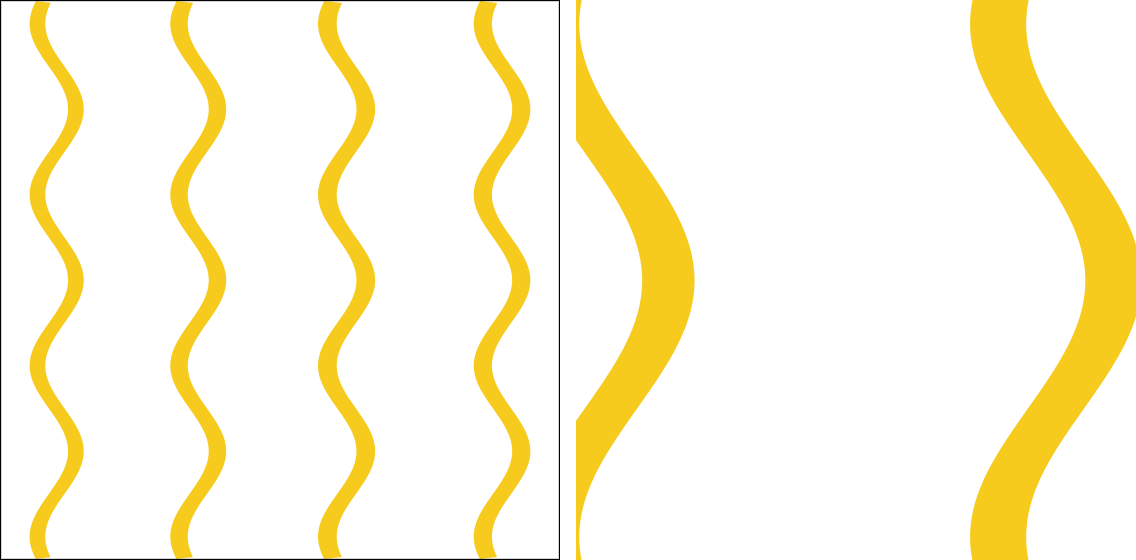
Left: the whole. Right: its middle third, enlarged.
This pattern is drawn by a WebGL 2 fragment shader. Its source:

```glsl
#version 300 es
precision highp float;

uniform vec2 u_resolution;
out vec4 fragColor;

const float TAU = 6.2831853;
const vec3 PAPER = vec3(1.0);
const vec3 YELLOW = vec3(0.965, 0.796, 0.114);
const vec3 INK = vec3(0.01);

const int WAVE_COUNT = 4;
const vec4 WAVE_CENTER = vec4(0.1012, 0.3540, 0.6189, 0.8965);
const vec4 WAVE_WIDTH = vec4(0.0280, 0.0312, 0.0334, 0.0325);
const float AMPLITUDE = 0.0343;
const float PERIOD = 0.3053;
const float LOWEST_CREST = 0.0417;  // height of the first leftward bend
const float END_GAP = 0.0035;       // mean gap between ribbon ends and canvas
const float END_SLANT = 0.11;
const float FRAME_WIDTH = 0.0021;

// Coverage of a shape from its signed distance, one pixel soft.
float coverage(float dist, float pixel) {
    return clamp(0.5 - dist / pixel, 0.0, 1.0);
}

// Signed distance to a vertical sine ribbon with slanted ends.
float ribbonDistance(vec2 p, float center, float width) {
    float phase = TAU * (p.y - LOWEST_CREST) / PERIOD;
    float slope = AMPLITUDE * TAU / PERIOD * sin(phase);
    float offset = p.x - center + AMPLITUDE * cos(phase);
    float side = (abs(offset) - 0.5 * width) / sqrt(1.0 + slope * slope);
    float endDistance = min(p.y, 1.0 - p.y);
    float cap = END_GAP + END_SLANT * offset - endDistance;
    return max(side, cap);
}

void main() {
    vec2 p = gl_FragCoord.xy / u_resolution;
    float pixel = 1.0 / min(u_resolution.x, u_resolution.y);

    // Ribbons
    float ribbons = 0.0;
    for (int i = 0; i < WAVE_COUNT; i++) {
        float dist = ribbonDistance(p, WAVE_CENTER[i], WAVE_WIDTH[i]);
        ribbons = max(ribbons, coverage(dist, pixel));
    }
    vec3 color = mix(PAPER, YELLOW, ribbons);

    // Thin frame
    vec2 edge = min(p, 1.0 - p);
    float frame = coverage(min(edge.x, edge.y) - FRAME_WIDTH, pixel);
    color = mix(color, INK, frame);

    fragColor = vec4(color, 1.0);
}
```
